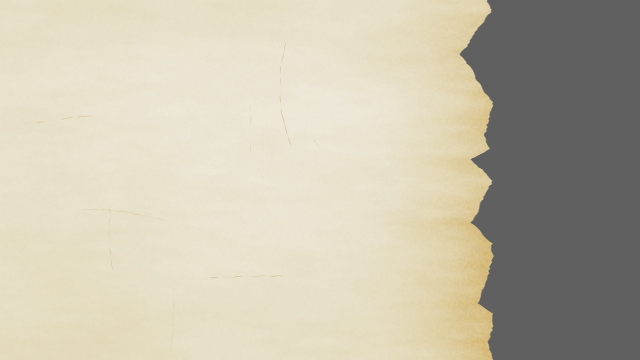
Write a WebGL 1 fragment shader that draws this texture.

```glsl
precision highp float;
uniform vec2 u_resolution;

#define BACKDROP vec3(0.378)
#define FRESH vec3(0.926, 0.909, 0.852)
#define AGED vec3(0.886, 0.846, 0.715)
#define TOASTED vec3(0.835, 0.725, 0.470)
#define CREASE_INK vec3(0.77, 0.66, 0.43)
#define EDGE_X 1.367
#define EDGE_ROUGHNESS 0.011
#define TOAST_REACH 0.095
#define FIBRE_STRENGTH 0.30
#define GRAIN_STRENGTH 0.022

float hash(vec2 p) {
    vec3 q = fract(vec3(p.xyx) * 0.1031);
    q += dot(q, q.yzx + 33.33);
    return fract((q.x + q.y) * q.z);
}

float noise(vec2 p) {
    vec2 cell = floor(p);
    vec2 f = fract(p);
    f = f * f * (3.0 - 2.0 * f);
    float low = mix(hash(cell), hash(cell + vec2(1.0, 0.0)), f.x);
    float high = mix(hash(cell + vec2(0.0, 1.0)), hash(cell + vec2(1.0)), f.x);
    return mix(low, high, f.y);
}

float fbm(vec2 p) {
    float sum = 0.0;
    float amplitude = 0.5;
    for (int i = 0; i < 5; i++) {
        sum += amplitude * noise(p);
        p = mat2(1.6, 1.2, -1.2, 1.6) * p + 7.3;
        amplitude *= 0.5;
    }
    return sum;
}

// Triangular bite with separate extents above and below its centre
float notch(float y, float centre, float depth, float above, float below) {
    float offset = y - centre;
    float extent = offset > 0.0 ? above : below;
    return depth * max(0.0, 1.0 - abs(offset) / extent);
}

float tornEdge(float y) {
    float bite = notch(y, 1.0, 0.018, 0.03, 0.028);
    bite = max(bite, notch(y, 0.850, 0.088, 0.123, 0.135));
    bite = max(bite, notch(y, 0.625, 0.021, 0.070, 0.060));
    bite = max(bite, notch(y, 0.558, 0.058, 0.034, 0.060));
    bite = max(bite, notch(y, 0.380, 0.056, 0.118, 0.056));
    bite = max(bite, notch(y, 0.157, 0.037, 0.125, 0.028));
    bite = max(bite, notch(y, 0.050, 0.010, 0.040, 0.040));
    float rough = noise(vec2(y * 55.0, 3.0)) * 0.6 + noise(vec2(y * 170.0, 9.0)) * 0.4;
    return EDGE_X - bite + EDGE_ROUGHNESS * (rough - 0.5);
}

// Thin broken line from a to b, bowed sideways by bend
float crease(vec2 p, vec2 a, vec2 b, float bend) {
    vec2 along = b - a;
    float len = length(along);
    vec2 dir = along / len;
    float t = dot(p - a, dir) / len;
    float side = dot(p - a, vec2(-dir.y, dir.x)) - bend * 4.0 * t * (1.0 - t);
    side += 0.004 * (noise(p * 45.0) - 0.5);
    float ends = smoothstep(0.0, 0.08, t) * smoothstep(1.0, 0.92, t);
    float width = 0.0013 + 0.5 / u_resolution.y;
    float broken = smoothstep(0.2, 0.7, noise(p * 60.0 + a * 90.0));
    return ends * broken * (1.0 - smoothstep(0.0, width, abs(side)));
}

float creases(vec2 p) {
    float ink = 0.65 * crease(p, vec2(0.799, 0.896), vec2(0.822, 0.567), -0.032);
    ink += 0.45 * crease(p, vec2(0.308, 0.444), vec2(0.317, 0.236), -0.009);
    ink += 0.55 * crease(p, vec2(0.060, 0.652), vec2(0.262, 0.680), 0.003);
    ink += 0.80 * crease(p, vec2(0.560, 0.226), vec2(0.820, 0.231), 0.004);
    ink += 0.70 * crease(p, vec2(0.862, 0.630), vec2(0.884, 0.594), 0.0);
    ink += 0.40 * crease(p, vec2(0.225, 0.420), vec2(0.470, 0.385), 0.008);
    ink += 0.30 * crease(p, vec2(0.483, 0.210), vec2(0.477, 0.020), 0.0);
    ink += 0.30 * crease(p, vec2(0.694, 0.710), vec2(0.696, 0.570), 0.0);
    return ink;
}

void main() {
    vec2 p = gl_FragCoord.xy / u_resolution.y;
    float inside = tornEdge(p.y) - p.x;
    float pixel = 1.0 / u_resolution.y;

    // Stretched fibres and broad stains
    float fibres = fbm(vec2(p.x * 13.0 + p.y * 4.0, p.y * 42.0)) - 0.48;
    float stains = fbm(p * vec2(3.0, 6.0) + 4.0) - 0.48;
    float grain = noise(p * 190.0) - 0.5;

    // Yellowing toward the outer margins
    float age = 0.22 + 0.20 * smoothstep(0.6, 0.0, p.x);
    age += 0.38 * smoothstep(0.55, 0.0, p.y);
    age += 0.25 * smoothstep(0.75, 1.0, p.y);
    age += 0.40 * smoothstep(0.40, 0.05, inside);
    age += FIBRE_STRENGTH * fibres + 0.55 * stains;
    vec3 paper = mix(FRESH, AGED, clamp(age, 0.0, 1.2));

    // Toasted band along the tear, strongest at the foot
    float toast = exp(-max(inside, 0.0) / TOAST_REACH);
    toast *= mix(0.95, 0.50, smoothstep(0.0, 0.9, p.y));
    toast *= 1.0 + 0.9 * fibres + 1.1 * stains;
    paper = mix(paper, TOASTED, clamp(toast, 0.0, 1.0));
    paper += GRAIN_STRENGTH * grain * (0.5 + 1.5 * toast);
    paper = mix(paper, CREASE_INK, clamp(creases(p), 0.0, 1.0) * 0.6);

    // Pale fibres exposed by the tear
    float lip = smoothstep(0.005, 0.0, inside) * noise(p * 120.0);
    paper = mix(paper, FRESH, 0.35 * lip);

    float coverage = smoothstep(-pixel, pixel, inside);
    gl_FragColor = vec4(mix(BACKDROP, paper, coverage), 1.0);
}
```
